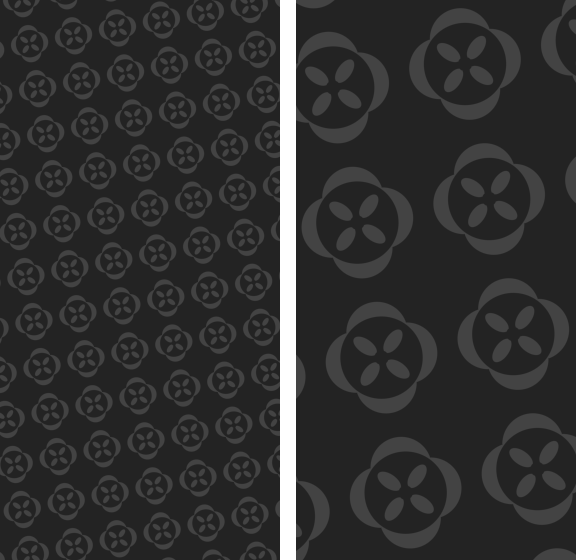
Left: the whole. Right: its middle third, enlarged.
A Shadertoy shader for this pattern:

```glsl
// Tilted grid of grey four-lobed flowers with diagonal petals on charcoal.

// Lengths are fractions of the canvas width.
const vec3  GROUND = vec3(0.137);
const vec3  INK = vec3(0.263);
const float TILT = 0.177;
const vec2  CELL = vec2(0.1594, 0.1633);
const vec2  GRID_ORIGIN = vec2(0.5633, 1.0964);
const float LOBE_OFFSET = 0.0304;
const float LOBE_RADIUS = 0.0365;
const float DISC_RADIUS = 0.0490;
const float PETAL_OFFSET = 0.0238;
const vec2  PETAL_RADII = vec2(0.0160, 0.0083);
const float HUB_RADIUS = 0.0085;

mat2 rotation(float angle) {
    float c = cos(angle), s = sin(angle);
    return mat2(c, s, -s, c);
}

// Approximate signed distance to an axis-aligned ellipse.
float ellipseDistance(vec2 p, vec2 radii) {
    float k = length(p / radii);
    float slope = length(p / (radii * radii));
    return k * (k - 1.0) / max(slope, 1e-4);
}

float flowerDistance(vec2 p) {
    // Fold the four-way symmetry into one octant.
    vec2 q = abs(p);
    q = vec2(max(q.x, q.y), min(q.x, q.y));
    float r = length(p);

    // Outer crescents: lobes with a round opening.
    float lobe = length(q - vec2(LOBE_OFFSET, 0.0)) - LOBE_RADIUS;
    float crescents = max(lobe, DISC_RADIUS - r);

    // Diagonal petals around an empty hub.
    vec2 diagonal = vec2(q.x + q.y, q.x - q.y) * sqrt(0.5);
    float petal = ellipseDistance(diagonal - vec2(PETAL_OFFSET, 0.0), PETAL_RADII);
    float petals = max(petal, HUB_RADIUS - r);

    return min(crescents, petals);
}

void mainImage(out vec4 fragColor, in vec2 fragCoord) {
    vec2 uv = fragCoord / iResolution.x;
    float pixel = 1.0 / iResolution.x;

    // Tilted lattice, each cell centred on its flower.
    vec2 grid = rotation(-TILT) * (uv - GRID_ORIGIN);
    vec2 local = (fract(grid / CELL + 0.5) - 0.5) * CELL;

    float coverage = 1.0 - smoothstep(-0.75 * pixel, 0.75 * pixel, flowerDistance(local));
    fragColor = vec4(mix(GROUND, INK, coverage), 1.0);
}
```
